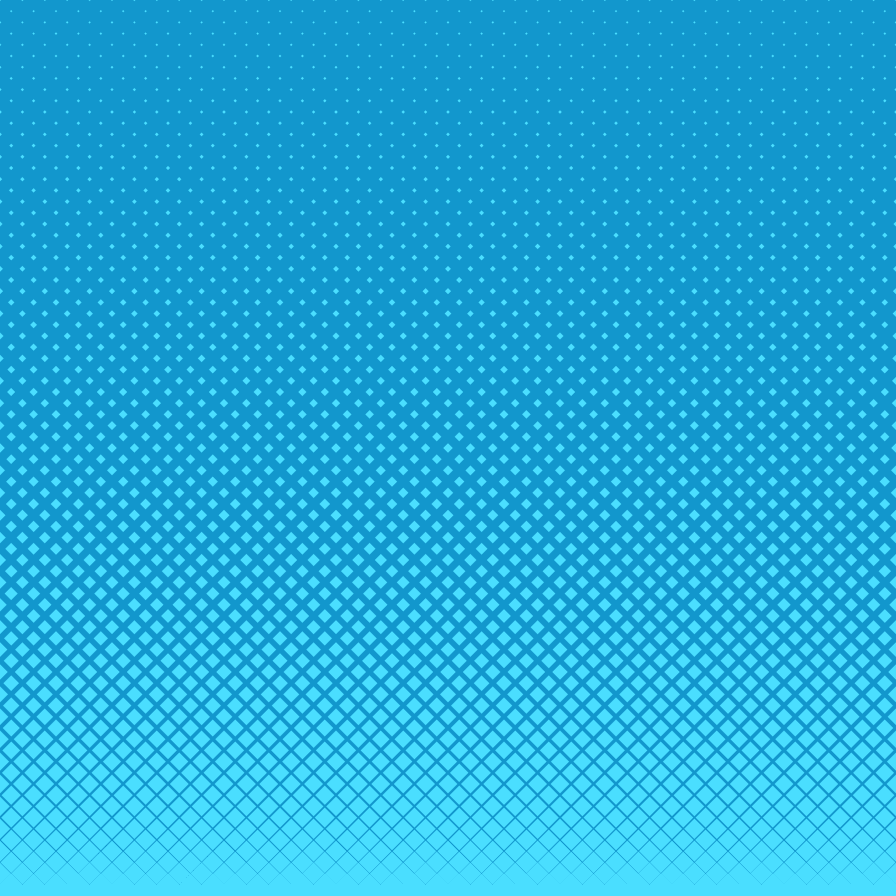
Reproduce this background procedurally as a WebGL 1 fragment shader.

```glsl
precision highp float;
// Halftone fade: staggered light diamonds on blue, growing towards the bottom
// until they merge. The grid is turned by 45 degrees so each diamond is a
// square in its cell, and edges are smoothed by a box filter.

uniform vec2 u_resolution;

// Running length of the bars of half-width r centred on every integer.
vec2 barIntegral(vec2 x, float r) {
  vec2 cell = floor(x + 0.5);
  return 2.0 * r * cell + clamp(x - cell, -r, r);
}

// Share of a window of width w around x that the bars cover, on each axis.
vec2 barCoverage(vec2 x, float r, float w) {
  return (barIntegral(x + 0.5 * w, r) - barIntegral(x - 0.5 * w, r)) / w;
}

void main() {
  vec3 deepBlue = vec3(0.07, 0.592, 0.805);
  vec3 lightCyan = vec3(0.29, 0.87, 1.0);

  // 40 columns, with every second row shifted by half a column
  vec2 grid = 40.0 * gl_FragCoord.xy / u_resolution.y;
  vec2 diagonal = vec2(grid.x + grid.y, grid.x - grid.y);

  // One size per diamond, set by the height of its centre
  vec2 cell = floor(diagonal + 0.5);
  float depth = 1.0 - (cell.x - cell.y) / 80.0;
  float halfSize = clamp(0.05 + 0.18 * depth + 0.28 * depth * depth, 0.0, 0.5);

  // Pixel footprint along the diagonals
  float pixelWidth = 40.0 * 1.4142 / u_resolution.y;
  vec2 coverage = barCoverage(diagonal, halfSize, pixelWidth);

  gl_FragColor = vec4(mix(deepBlue, lightCyan, coverage.x * coverage.y), 1.0);
}
```
